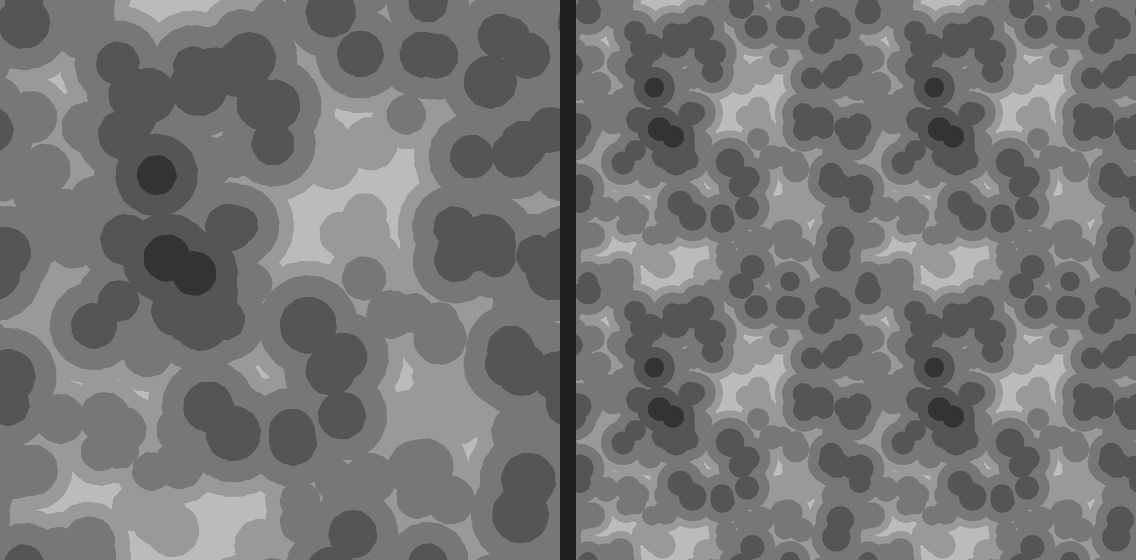
Left, the tile; right, the same tile 2 across and 2 down.
Give the GLSL for this pattern, as a WebGL 1 fragment shader.

```glsl
precision highp float;

uniform vec2 u_resolution;

const float TAU = 6.2831853;
const float CELLS = 9.0;
const float DARKEST = 0.2;
const float TONE_STEP = 0.1333;
// Distances from a blob edge at which each lighter tone begins.
const vec4 RINGS = vec4(0.0, 0.038, 0.076, 0.102);
// Lowest value inside a disc; keeps its core one flat tone.
const float FLAT_CORE = -0.02;

vec3 hash3(vec2 cell) {
  vec3 q = vec3(dot(cell, vec2(127.1, 311.7)),
                dot(cell, vec2(269.5, 183.3)),
                dot(cell, vec2(419.2, 371.9)));
  return fract(sin(q) * 43758.545);
}

// Cubing modulo a prime shuffles the cells into evenly spread ranks.
float shuffledRank(vec2 cell) {
  float n = cell.x + CELLS * cell.y + 95.0;
  return mod(n * n * n - 7.5, 131.0) / 131.0;
}

// Broad periodic waves that gather the dark blobs into clusters.
float clusterWave(vec2 p) {
  return 0.5 * (sin(TAU * (2.0 * p.x + p.y) + 0.8)
              + sin(TAU * (p.x - 2.0 * p.y) + 2.1));
}

// Tone ring in which the blob of a cell starts.
float startRing(float rank, float cluster) {
  float darkShare = 0.41 * (1.0 + 0.7 * cluster);
  if (rank < 0.016) return RINGS.x;
  if (rank < darkShare) return RINGS.y;
  if (rank < darkShare + 0.36) return RINGS.z;
  return RINGS.w;
}

// Small periodic wobble that roughens the outlines.
vec2 roughen(vec2 p, float amount) {
  vec2 a = sin(TAU * (p.yx * 37.0 + p * 11.0));
  vec2 b = sin(TAU * (p.yx * 61.0 - p * 23.0) + 1.7);
  return p + amount * (a + 0.6 * b);
}

// Distance to a lumpy blob of one to four overlapping discs.
float blobDistance(vec2 offset, vec2 cell, float count) {
  float nearest = 1.0;
  for (int k = 0; k < 4; k++) {
    if (float(k) >= count) break;
    vec3 random = hash3(cell + 19.0 * float(k + 1));
    float angle = TAU * random.x;
    vec2 center = mix(0.015, 0.055, random.y) * vec2(cos(angle), sin(angle));
    float radius = mix(0.034, 0.052, random.z);
    nearest = min(nearest, distance(offset, center) - radius);
  }
  return nearest;
}

// Wrapping cellular field: nearest blob edge, raised by its start ring.
float blobField(vec2 p) {
  vec2 base = floor(p * CELLS);
  float field = 1.0;
  for (int j = -2; j <= 2; j++) {
    for (int i = -2; i <= 2; i++) {
      vec2 cell = base + vec2(float(i), float(j));
      vec2 wrapped = floor(mod(cell + 0.5, CELLS));
      vec3 random = hash3(wrapped);
      vec2 offset = p - (cell + random.xy) / CELLS;
      float count = 1.0 + floor(4.0 * random.z);
      float blob = blobDistance(offset, wrapped, count);
      float cluster = clusterWave(wrapped / CELLS);
      float ring = startRing(shuffledRank(wrapped), cluster);
      field = min(field, max(blob, FLAT_CORE) + ring);
    }
  }
  return field;
}

void main() {
  vec2 p = gl_FragCoord.xy / u_resolution;
  float field = blobField(roughen(p, 0.0005));

  // Flat tones with an edge narrower than one pixel.
  float edge = 0.4 / min(u_resolution.x, u_resolution.y);
  vec4 passed = smoothstep(RINGS - edge, RINGS + edge, vec4(field));
  float tone = DARKEST + TONE_STEP * dot(passed, vec4(1.0));
  gl_FragColor = vec4(vec3(tone), 1.0);
}
```
